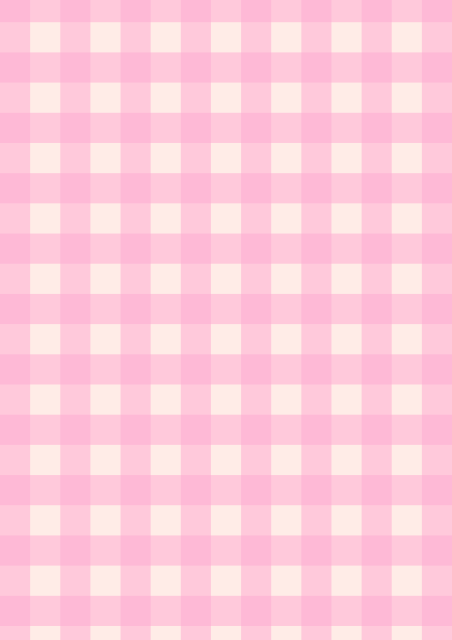
This pattern is drawn by a WebGL 1 fragment shader. Its source:

```glsl
precision highp float;

uniform vec2 u_resolution;

const vec2 REPEATS = vec2(7.5, 10.6);
const vec2 BAND_START = vec2(0.0, 0.232);
const float BAND_WIDTH = 0.5;

const vec3 CREAM = vec3(1.0, 0.925, 0.906);
const vec3 PINK = vec3(1.0, 0.79, 0.86);
const vec3 ROSE = vec3(0.995, 0.725, 0.84);

// Coverage of a band starting at each whole number, with a one-pixel soft edge
float bandCoverage(float position, float width, float pixel) {
    float fromCenter = abs(fract(position - 0.5 * width + 0.5) - 0.5);
    return clamp((0.5 * width - fromCenter) / pixel + 0.5, 0.0, 1.0);
}

// Plain ground, single band and crossed bands each have their own tint
vec3 ginghamColor(float column, float row, vec3 ground, vec3 single, vec3 crossed) {
    return mix(mix(ground, single, column), mix(single, crossed, column), row);
}

void main() {
    vec2 uv = gl_FragCoord.xy / u_resolution;
    vec2 cell = uv * REPEATS - BAND_START;
    vec2 pixel = REPEATS / u_resolution;

    float column = bandCoverage(cell.x, BAND_WIDTH, pixel.x);
    float row = bandCoverage(cell.y, BAND_WIDTH, pixel.y);

    gl_FragColor = vec4(ginghamColor(column, row, CREAM, PINK, ROSE), 1.0);
}
```
